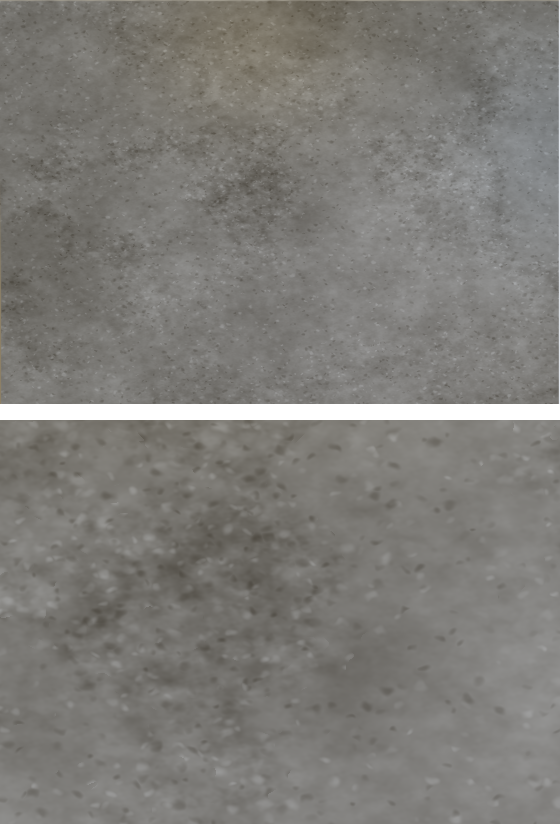
Top: the whole. Bottom: its middle third, enlarged.
Reproduce this texture procedurally as a Shadertoy shader.

```glsl
const vec3 CONCRETE = vec3(0.462, 0.455, 0.437);
const vec3 WARM_GLOW = vec3(0.060, 0.044, 0.008);
const vec3 COOL_GLOW = vec3(0.045, 0.066, 0.092);
const vec3 LOWER_GLOW = vec3(0.046, 0.048, 0.057);
const vec3 SHADE = vec3(0.048, 0.050, 0.056);
const vec3 TONE_TINT = vec3(0.95, 1.0, 1.08);
const vec3 TOP_RIM = vec3(0.62, 0.60, 0.55);
const vec3 SIDE_RIM = vec3(0.90, 0.92, 0.95);
const vec3 LEFT_RIM = vec3(0.55, 0.50, 0.40);
const vec2 GRAIN_SCALE = vec2(58.0, 86.0);
const vec2 SPECK_GRID = vec2(72.0, 100.0);
const float CLOUD_CONTRAST = 0.20;
const float BLOTCH_CONTRAST = 0.075;
const float GRAIN_CONTRAST = 0.105;
const float WEAR_DEPTH = 0.060;
const float PANEL_CONTRAST = 0.030;
const float DARK_SPECK = 0.085;
const float LIGHT_SPECK = 0.085;
const float RIM_WIDTH = 0.0045;

float hash(vec2 p) {
    vec3 q = fract(vec3(p.xyx) * 0.1031);
    q += dot(q, q.yzx + 33.33);
    return fract((q.x + q.y) * q.z);
}

float noise(vec2 p) {
    vec2 cell = floor(p), f = fract(p);
    f = f * f * (3.0 - 2.0 * f);
    float low = mix(hash(cell), hash(cell + vec2(1, 0)), f.x);
    float high = mix(hash(cell + vec2(0, 1)), hash(cell + vec2(1, 1)), f.x);
    return mix(low, high, f.y);
}

float fbm(vec2 p, int octaves) {
    float sum = 0.0, total = 0.0, weight = 0.5;
    for (int i = 0; i < octaves; i++) {
        sum += weight * noise(p);
        total += weight;
        weight *= 0.6;
        p = mat2(0.98, 0.2, -0.2, 0.98) * p * 2.03 + 17.3;
    }
    return sum / total;
}

// Scattered ragged grains, one candidate per cell
float specks(vec2 p, float density, float seed) {
    vec2 ragged = vec2(noise(p * 150.0 + seed), noise(p * 150.0 + seed + 50.0));
    vec2 q = p * SPECK_GRID + 0.35 * (ragged - 0.5), base = floor(q);
    float cover = 0.0;
    for (int y = -1; y <= 1; y++)
    for (int x = -1; x <= 1; x++) {
        vec2 cell = base + vec2(x, y);
        vec2 key = cell + seed;
        vec2 d = q - cell - vec2(hash(key + 11.0), hash(key + 29.0));
        d.y += d.x * (hash(key + 43.0) - 0.5) * 0.9;
        float radius = mix(0.08, 0.40, pow(hash(key + 57.0), 2.0));
        float grain = 1.0 - smoothstep(radius * 0.3, radius + 0.22, length(d));
        grain *= mix(0.15, 1.0, hash(key + 71.0)) * step(hash(key), density);
        cover = max(cover, grain);
    }
    return cover;
}

float glow(vec2 uv, vec2 center, vec2 size) {
    vec2 d = (uv - center) / size;
    return exp(-dot(d, d));
}

// Soft upright blocks with nearly straight borders
float panels(vec2 p) {
    vec2 q = p * vec2(5.5, 4.0) + 0.12 * noise(p * 24.0);
    vec2 cell = floor(q), f = smoothstep(0.7, 1.0, fract(q));
    float low = mix(hash(cell + 5.0), hash(cell + vec2(6, 5)), f.x);
    float high = mix(hash(cell + vec2(5, 6)), hash(cell + 6.0), f.x);
    return mix(low, high, f.y) - 0.5;
}

void mainImage(out vec4 fragColor, in vec2 fragCoord) {
    vec2 uv = fragCoord / iResolution.xy;
    vec2 p = fragCoord / iResolution.y;
    float aspect = iResolution.x / iResolution.y;

    // Room light across the slab
    vec3 color = CONCRETE;
    color += WARM_GLOW * glow(uv, vec2(0.45, 0.90), vec2(0.20, 0.22));
    color += COOL_GLOW * glow(uv, vec2(1.0, 0.64), vec2(0.18, 0.28));
    color += LOWER_GLOW * glow(uv, vec2(0.66, 0.20), vec2(0.42, 0.46));
    color -= SHADE * 0.7 * glow(uv, vec2(0.04, 0.42), vec2(0.24, 0.30));
    color -= SHADE * glow(uv, vec2(0.78, 1.0), vec2(0.24, 0.18));
    color -= SHADE * 0.5 * glow(uv, vec2(0.08, 1.0), vec2(0.18, 0.16));

    // Clouds, blotches, panels and worn patches
    float cloud = fbm(p * vec2(3.6, 4.4) + 3.7, 4) - 0.5;
    float blotch = fbm(p * vec2(13.0, 17.0) + 23.0, 3) - 0.5;
    float grain = fbm(p * GRAIN_SCALE + 8.1, 3) - 0.5;
    float band = mix(0.40, 1.0, glow(uv, vec2(0.5, 0.54), vec2(0.7, 0.23)));
    float wear = band * smoothstep(0.42, 0.66, fbm(p * vec2(6.0, 8.0) + 41.0, 5));
    float pits = smoothstep(0.36, 0.66, fbm(p * vec2(30.0, 46.0) + 63.0, 4));
    float tone = CLOUD_CONTRAST * cloud + BLOTCH_CONTRAST * blotch;
    tone += PANEL_CONTRAST * panels(p);
    tone += GRAIN_CONTRAST * grain * (0.75 + 0.7 * wear);
    tone -= WEAR_DEPTH * wear * (pits - 0.15);

    // Dark and pale mineral grains
    tone -= DARK_SPECK * specks(p, 0.22 + 0.40 * wear, 3.0);
    tone += LIGHT_SPECK * specks(p + 0.37, 0.18 + 0.38 * wear, 101.0);
    color += tone * TONE_TINT;

    // Thin bright rims
    float top = 1.0 - smoothstep(0.3, 1.0, (1.0 - p.y) / RIM_WIDTH);
    float right = 1.0 - smoothstep(0.3, 1.0, (aspect - p.x) / RIM_WIDTH);
    float left = 1.0 - smoothstep(0.2, 1.0, p.x / RIM_WIDTH);
    color = mix(color, LEFT_RIM, left * (1.0 - smoothstep(0.2, 0.6, uv.y)));
    color = mix(color, TOP_RIM, top * (0.5 + 0.5 * noise(p * 40.0)));
    color = mix(color, SIDE_RIM, right);
    fragColor = vec4(clamp(color, 0.0, 1.0), 1.0);
}
```
